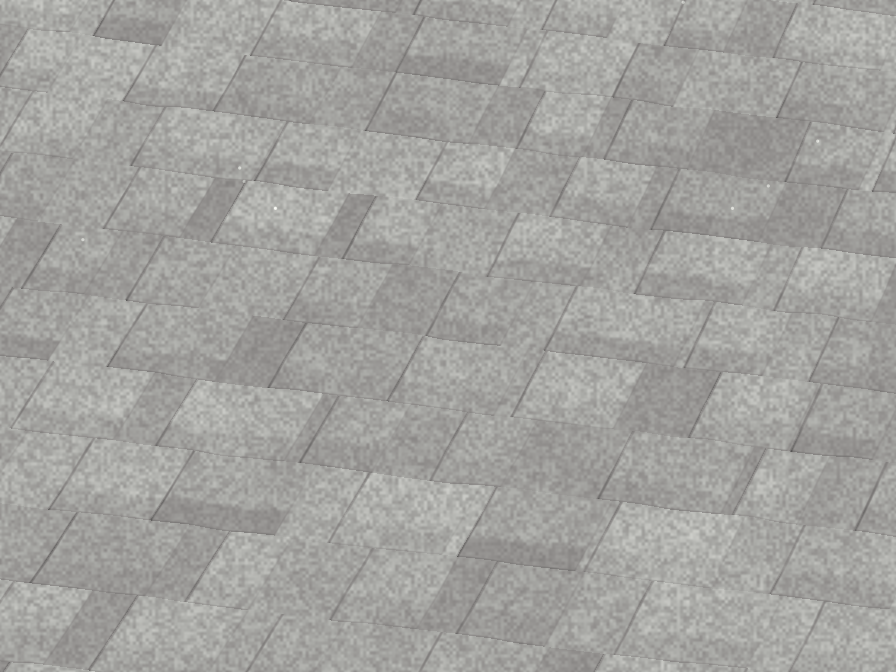
Write a Shadertoy shader that draws this texture.

```glsl
// Weathered grey laminated roof shingles seen at a slant: about eleven sloping
// courses of staggered, uneven tabs. A skewed grid places the tabs; hashes vary
// width and tone, and layered value noise supplies the mineral granules.
#define COURSE_SLOPE 0.12
#define COURSE_DENSITY 31.1
#define COURSE_GROWTH 0.36
#define TAB_PERIOD 0.2
#define JOINT_WIDTH 0.0032
#define SHADE_START 0.66
#define SHADE_DEPTH 0.065
#define GRAIN_SCALE 210.0
#define GRAIN_AMOUNT 0.23

float hash(vec2 p) {
    vec3 q = fract(vec3(p.xyx) * 0.1031);
    q += dot(q, q.yzx + 33.33);
    return fract((q.x + q.y) * q.z);
}

float valueNoise(vec2 p) {
    vec2 i = floor(p), f = fract(p);
    f = f * f * (3.0 - 2.0 * f);
    return mix(mix(hash(i), hash(i + vec2(1, 0)), f.x),
               mix(hash(i + vec2(0, 1)), hash(i + vec2(1, 1)), f.x), f.y);
}

// Left edge of a tab, in tab periods
float tabStart(float column, float course) {
    return column + 0.42 * hash(vec2(column + 41.0, course + 17.0));
}

// Soft dark line of a given half width
float lineMask(float d, float halfWidth, float blur) {
    return 1.0 - smoothstep(halfWidth - blur, halfWidth + blur, abs(d));
}

void mainImage(out vec4 fragColor, in vec2 fragCoord) {
    vec2 p = fragCoord / iResolution.y;
    float blur = max(1.0 / iResolution.y, 0.0015);
    float down = 1.0 - p.y;

    // Courses widen slightly toward the viewer
    float wobble = 0.005 * (valueNoise(p * 18.0) - 0.5);
    float depth = down - COURSE_SLOPE * p.x + wobble;
    float stretch = 1.0 + COURSE_GROWTH * depth;
    float courseCoord = COURSE_DENSITY * log(stretch) + 0.58;
    float course = floor(courseCoord);
    float within = fract(courseCoord);
    float courseHeight = stretch / (COURSE_DENSITY * COURSE_GROWTH);

    // Slanted joints, with a random stagger for every course
    float lean = 0.6 - 0.14 * p.x;
    float along = (p.x + lean * down + 0.4 * wobble) / TAB_PERIOD
                + hash(vec2(course + 5.0, 73.0));
    float column = floor(along);
    if (along < tabStart(column, course)) column -= 1.0;
    float start = tabStart(column, course);
    float gap = tabStart(column + 1.0, course) - start;
    vec2 id = vec2(column + 23.0, course + 61.0);
    float width = min(mix(0.42, 0.95, hash(id + 3.0)), gap);
    float toLeft = (along - start) * TAB_PERIOD * 0.87;
    float toRight = (start + width - along) * TAB_PERIOD * 0.87;
    float toNext = (start + gap - along) * TAB_PERIOD * 0.87;
    float toBottom = (1.0 - within) * courseHeight;

    // Raised tab beside a flat recess, each with its own tone
    float tab = smoothstep(-blur, blur, toRight);
    float tabTone = 0.655 + 0.065 * (hash(id + 9.0) - 0.5);
    float recessTone = 0.628 + 0.11 * (hash(id + 19.0) - 0.5);
    float tone = mix(recessTone, tabTone, tab);

    // Dark granule band along the lower part of most tabs
    float bandTop = SHADE_START + 0.1 * (hash(id + 29.0) - 0.5)
                  + 0.06 * (valueNoise(p * 70.0) - 0.5);
    float band = smoothstep(bandTop - 0.05, bandTop + 0.05, within);
    float bandStrength = mix(0.35, 1.1, hash(id + 37.0));
    tone -= SHADE_DEPTH * band * bandStrength * tab;

    // Joints and the thin broken shadow under each tab
    float wear = mix(0.45, 1.0, valueNoise(p * 45.0));
    float joint = max(lineMask(toLeft, JOINT_WIDTH * 0.6, blur),
                      lineMask(toNext, JOINT_WIDTH * 0.4, blur));
    float softJoint = lineMask(toRight, JOINT_WIDTH * 0.4, blur);
    float lip = lineMask(toBottom, JOINT_WIDTH * 0.6, blur) * tab;
    tone -= 0.17 * joint * wear;
    tone -= 0.04 * softJoint * wear;
    tone -= 0.09 * lip * wear;

    // Weathering blotches and two sizes of granules
    tone += 0.035 * (valueNoise(p * 6.0) + valueNoise(p * 15.0) - 1.0);
    float fine = valueNoise(p * GRAIN_SCALE) - 0.5;
    float coarse = valueNoise(p.yx * GRAIN_SCALE * 0.55 + 31.0) - 0.5;
    float grainGain = smoothstep(0.48, 0.7, tone) * 0.7 + 0.3;
    tone += GRAIN_AMOUNT * grainGain * (0.65 * fine + 0.3 * coarse);

    // Rare pale chips
    vec2 chipCell = floor(p * 150.0);
    float chip = step(0.9993, hash(chipCell + 7.0));
    chip *= 1.0 - smoothstep(0.2, 0.5, length(fract(p * 150.0) - 0.5));
    tone += 0.2 * chip;

    // Dark granules are warm, pale ones faintly green
    vec3 darkTint = vec3(1.012, 0.995, 0.982);
    vec3 paleTint = vec3(1.0, 1.004, 0.982);
    vec3 color = tone * mix(darkTint, paleTint, smoothstep(0.54, 0.68, tone));
    fragColor = vec4(clamp(color, 0.0, 1.0), 1.0);
}
```
